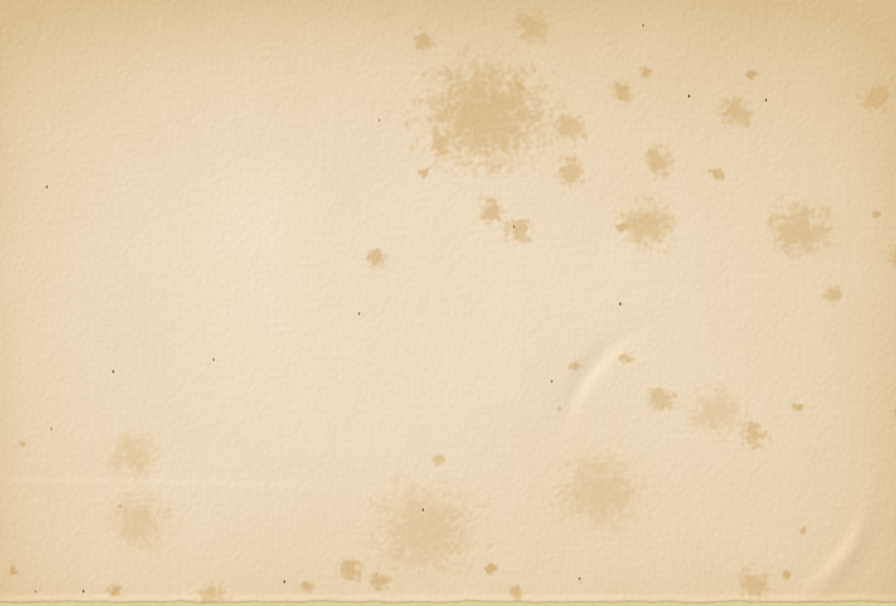
A Shadertoy shader for this texture:

```glsl
// Old sheet of cream paper with browned edges, foxing stains and fine tooth.
// A tone map blends cream to tan; noisy discs add the stains, and a
// side-lit gradient noise height field gives the grain and soft wrinkles.

#define CREAM vec3(0.947, 0.882, 0.783)
#define TAN vec3(0.868, 0.764, 0.598)
#define RUST vec3(0.790, 0.630, 0.380)
#define INK vec3(0.36, 0.28, 0.20)
#define BACKING vec3(0.86, 0.82, 0.60)
#define BASE_TONE 0.38
#define GRAIN_SCALE 125.0
#define GRAIN_DEPTH 0.024
#define SPOT_CELL 0.075
#define STAIN_STRENGTH 0.62

vec2 hash2(vec2 p) {
    vec3 q = fract(p.xyx * vec3(0.1031, 0.1030, 0.0973));
    q += dot(q, q.yzx + 33.33);
    return fract((q.xx + q.yz) * q.zy);
}

float gradientNoise(vec2 p) {
    vec2 i = floor(p), f = fract(p);
    vec2 u = f * f * f * (f * (f * 6.0 - 15.0) + 10.0);
    vec2 e = vec2(0.0, 1.0);
    float a = dot(hash2(i) * 2.0 - 1.0, f);
    float b = dot(hash2(i + e.yx) * 2.0 - 1.0, f - e.yx);
    float c = dot(hash2(i + e.xy) * 2.0 - 1.0, f - e.xy);
    float d = dot(hash2(i + e.yy) * 2.0 - 1.0, f - e.yy);
    return mix(mix(a, b, u.x), mix(c, d, u.x), u.y);
}

float fbm(vec2 p) {
    float sum = 0.0, amp = 0.6;
    for (int i = 0; i < 4; i++) {
        sum += amp * gradientNoise(p);
        p = mat2(1.6, 1.2, -1.2, 1.6) * p + 7.3;
        amp *= 0.5;
    }
    return sum;
}

float bell(vec2 v) { return exp(-dot(v, v)); }

// Large pale stains with ragged, mottled rims
float patches(vec2 p, float ragged) {
    vec3 discs[8] = vec3[8](
        vec3(0.80, 0.81, 0.115), vec3(1.065, 0.63, 0.052),
        vec3(1.32, 0.62, 0.058), vec3(0.70, 0.13, 0.095),
        vec3(0.99, 0.19, 0.080), vec3(0.23, 0.14, 0.058),
        vec3(0.22, 0.25, 0.045), vec3(1.18, 0.32, 0.050));
    float stain = 0.0;
    for (int i = 0; i < 8; i++) {
        float d = length((p - discs[i].xy) * vec2(0.95, 1.1)) / discs[i].z;
        float depth = mix(0.42, 0.75, smoothstep(0.5, 0.7, discs[i].y));
        stain = max(stain, depth * (1.0 - smoothstep(0.2, 1.15, d + 0.8 * ragged)));
    }
    return stain;
}

// Chance of a foxing spot: dense at upper right and along the foot
float spotDensity(vec2 p) {
    float upper = smoothstep(0.52, 0.65, p.x) * bell(vec2(0.0, (p.y - 0.78) / 0.18));
    float lower = bell((p - vec2(1.22, 0.34)) / vec2(0.2, 0.13));
    float foot = smoothstep(0.09, 0.03, p.y);
    return 0.03 + 0.5 * upper + 0.2 * lower + 0.45 * foot;
}

float spots(vec2 p, float ragged) {
    vec2 cell = floor(p / SPOT_CELL);
    float stain = 0.0;
    for (int y = -1; y <= 1; y++)
    for (int x = -1; x <= 1; x++) {
        vec2 id = cell + vec2(x, y);
        vec2 center = (id + 0.15 + 0.7 * hash2(id + 11.0)) * SPOT_CELL;
        vec2 pick = hash2(id + 47.0);
        float density = spotDensity(center);
        float radius = mix(0.009, 0.031, pick.y) * mix(0.4, 1.0, smoothstep(0.04, 0.2, density));
        float d = length(p - center) / radius;
        float disc = 1.0 - smoothstep(0.25, 1.15, d + ragged);
        stain = max(stain, step(pick.x, density) * disc * mix(1.0, 0.65, pick.y));
    }
    return stain;
}

// Sparse dark flecks
float flecks(vec2 p) {
    vec2 g = p / 0.11, id = floor(g);
    vec2 pick = hash2(id + 83.0);
    float d = length((fract(g) - 0.2 - 0.6 * hash2(id + 5.0)) * vec2(1.0, 0.7)) * 0.11;
    return step(pick.x, 0.09) * (1.0 - smoothstep(0.0006, 0.0030, d)) * mix(0.3, 0.8, pick.y);
}

float height(vec2 p) {
    return gradientNoise(p * GRAIN_SCALE) + 0.6 * gradientNoise(p * GRAIN_SCALE * 0.47 + 9.0);
}

void mainImage(out vec4 fragColor, in vec2 fragCoord) {
    vec2 p = fragCoord / iResolution.y;
    float width = iResolution.x / iResolution.y;

    // Ageing: dark margins around a pale middle
    float cloud = fbm(p * 3.0 + 2.0);
    float tone = BASE_TONE + 0.22 * cloud + 0.10 * fbm(p * vec2(14.0, 8.0));
    tone += 0.68 * exp((p.y - 1.0) / 0.12) + 0.38 * exp(-p.x / 0.07);
    tone += 0.48 * exp((p.x - width) / 0.11) + 0.28 * exp(-p.y / 0.10);
    tone -= 0.26 * bell((p - vec2(0.56, 0.52)) / vec2(0.60, 0.42));
    tone -= 0.12 * bell((p - vec2(0.41, 0.64)) / vec2(0.10, 0.17));
    vec3 col = mix(CREAM, TAN, clamp(tone, -0.08, 1.15));

    // Foxing
    float ragged = 0.65 * gradientNoise(p * 45.0) + 0.8 * gradientNoise(p * 105.0);
    float stain = max(patches(p, ragged), spots(p, ragged));
    col = mix(col, RUST, STAIN_STRENGTH * stain);
    col = mix(col, INK, flecks(p));

    // Side-lit tooth and creases near the lower right corner
    float light = GRAIN_DEPTH * (height(p + vec2(-0.0015, 0.0015)) - height(p - vec2(-0.0015, 0.0015)));
    vec2 q = p - vec2(1.385, 0.085);
    float across = dot(q, vec2(0.81, -0.59)) + 2.0 * dot(q, q);
    float along = bell(vec2(dot(q, vec2(0.59, 0.81)) / 0.075, 0.0));
    light += along * (0.05 * bell(vec2(across / 0.011, 0.0)) - 0.03 * bell(vec2((across - 0.026) / 0.016, 0.0)));
    float fold = p.y - 0.21 + 0.02 * p.x + 0.006 * cloud;
    light += 0.012 * smoothstep(0.9, 0.3, p.x) * bell(vec2(fold / 0.006, 0.0));

    // Torn foot with a bright lip over the backing sheet
    float tear = p.y - 0.007 - 0.007 * fbm(vec2(p.x * 16.0, 3.0));
    light += 0.04 * bell(vec2((tear - 0.007) / 0.006, 0.0)) - 0.09 * bell(vec2(tear / 0.002, 0.0));
    col = mix(BACKING, col, smoothstep(-0.002, 0.002, tear)) + light;
    fragColor = vec4(clamp(col, 0.0, 1.0), 1.0);
}
```
